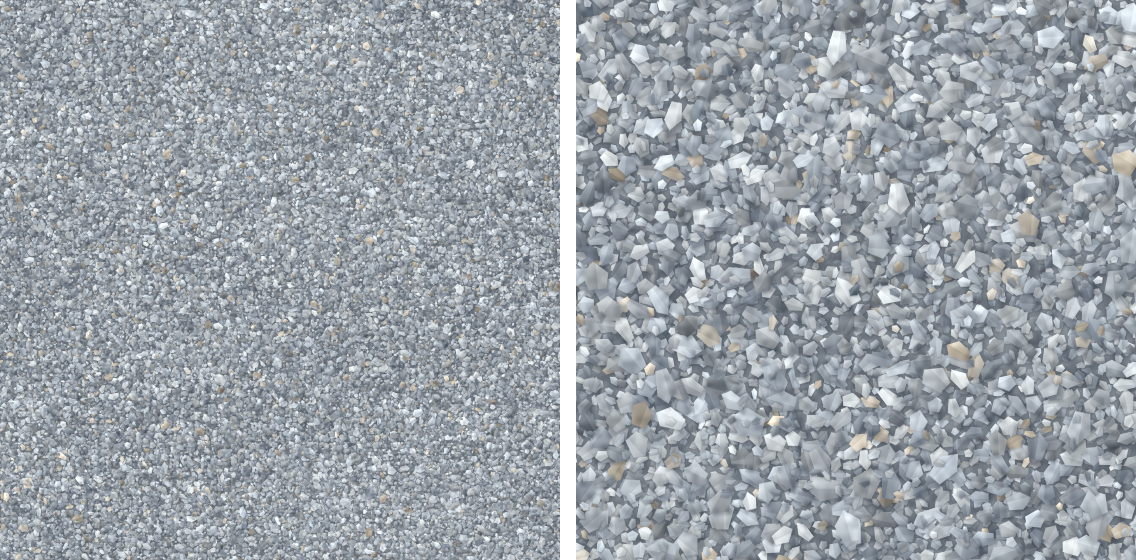
Left: the whole. Right: its middle third, enlarged.
Reproduce this texture procedurally as a WebGL 1 fragment shader.

```glsl
precision highp float;
uniform vec2 u_resolution;

#define FINE_FREQ 165.0
#define GRAIN_FREQ 90.0
#define COARSE_FREQ 66.0
#define GRAIN_TONE 0.62
#define TONE_SPREAD 0.42
#define SHADOW 0.36
#define RELIEF 0.26
#define GRIT 0.32
#define WARM_SHARE 0.05

const vec3 DARK_SLATE = vec3(0.30, 0.33, 0.37);
const vec3 PALE_STONE = vec3(0.88, 0.91, 0.93);
const vec3 WARM_TINT = vec3(0.07, 0.01, -0.07);
const vec2 LIGHT = vec2(-0.6, 0.8);
const float TAU = 6.2831853;

vec4 hash4(vec2 p) {
  vec4 q = fract(p.xyxy * vec4(0.1031, 0.1030, 0.0973, 0.1099));
  q += dot(q, q.wzxy + 33.33);
  return fract((q.xxyz + q.yzzw) * q.zywx);
}

float valueNoise(vec2 p) {
  vec2 i = floor(p), f = fract(p);
  f = f * f * (3.0 - 2.0 * f);
  float low = mix(hash4(i).x, hash4(i + vec2(1.0, 0.0)).x, f.x);
  float high = mix(hash4(i + vec2(0.0, 1.0)).x, hash4(i + 1.0).x, f.x);
  return mix(low, high, f.y);
}

mat2 rotation(float angle) {
  float c = cos(angle), s = sin(angle);
  return mat2(c, s, -s, c);
}

// Distance to a five-sided chip with uneven sides
float chipDistance(vec2 p, float radius, float seed) {
  mat2 turn = rotation(TAU / 5.0);
  vec2 side = vec2(1.0, 0.0);
  float d = -1.0;
  for (int i = 0; i < 5; i++) {
    float reach = radius * mix(0.72, 1.1, fract(seed * (7.3 + 5.7 * float(i))));
    d = max(d, dot(p, side) - reach);
    side = turn * side;
  }
  return d;
}

// Lays one layer of chips over a surface of (tone, warmth)
vec2 layChips(vec2 surface, vec2 uv, float freq, float share, float seed) {
  vec2 p = uv * freq;
  vec2 cell = floor(p);
  float blur = 0.7 * freq / min(u_resolution.x, u_resolution.y);
  for (int y = -1; y <= 1; y++) {
    for (int x = -1; x <= 1; x++) {
      vec2 id = cell + vec2(float(x), float(y));
      vec4 place = hash4(id + seed);
      vec4 look = hash4(id + seed + 417.0);
      if (look.w > share) continue;

      vec2 local = p - id - mix(vec2(0.1), vec2(0.9), place.xy);
      float stretch = mix(1.0, 1.35, look.z);
      vec2 q = rotation(place.z * TAU) * local * vec2(1.0);
      q *= vec2(1.0 / stretch, stretch);
      float d = chipDistance(q, mix(0.36, 0.54, place.w), look.x);

      // Shadow cast away from the light
      float facing = dot(local, LIGHT) / max(length(local), 0.001);
      float halo = 1.0 - smoothstep(0.0, 0.22, d);
      surface.x *= 1.0 - SHADOW * halo * (0.6 - 0.4 * facing);

      // Tilted face with one crease
      float crease = smoothstep(-blur, blur, q.y + 0.3 * (look.z - 0.5)) - 0.5;
      float tone = GRAIN_TONE + TONE_SPREAD * (look.x + look.y - 1.0);
      tone += RELIEF * dot(local, LIGHT) + 0.13 * crease;
      float warmth = step(1.0 - WARM_SHARE, fract(look.z * 13.7));
      warmth += 0.4 * (fract(look.y * 9.1) - 0.5);
      float cover = 1.0 - smoothstep(-blur, blur, d);
      surface = mix(surface, vec2(tone, warmth), cover);
    }
  }
  return surface;
}

void main() {
  vec2 uv = gl_FragCoord.xy / min(u_resolution.x, u_resolution.y);

  vec2 surface = vec2(0.25, 0.0);
  surface = layChips(surface, uv, FINE_FREQ, 1.0, 11.0);
  surface = layChips(surface, uv, GRAIN_FREQ, 0.9, 153.0);
  surface = layChips(surface, uv, COARSE_FREQ, 0.25, 291.0);
  surface = layChips(surface, uv, FINE_FREQ, 0.16, 607.0);

  // Surface grit and broad unevenness
  surface.x += GRIT * (valueNoise(uv * 240.0 + 31.0) - 0.5);
  surface.x += 0.09 * (valueNoise(uv * vec2(5.0, 8.0) + 73.0) - 0.5);

  vec3 color = mix(DARK_SLATE, PALE_STONE, clamp(surface.x, -0.25, 1.15));
  gl_FragColor = vec4(color + WARM_TINT * surface.y, 1.0);
}
```
